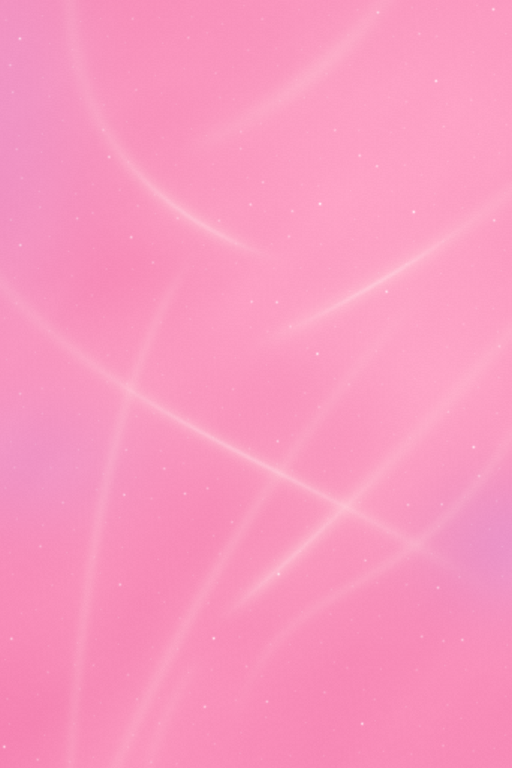
Write a Shadertoy shader that draws this background.

```glsl
// Soft pink satin backdrop crossed by curved streaks of light and fine sparkles.

const vec3 BASE_PINK  = vec3(0.977, 0.568, 0.733);
const vec3 DEEP_PINK  = vec3(0.965, 0.510, 0.695);
const vec3 PALE_PINK  = vec3(1.000, 0.660, 0.790);
const vec3 LILAC      = vec3(0.915, 0.590, 0.800);
const vec3 WARM_LIGHT = vec3(1.000, 0.830, 0.850);
const vec3 CORE_LIGHT = vec3(1.000, 0.900, 0.920);

const int   CURVE_STEPS   = 24;
const float HALO_WIDTH    = 0.055;
const float CORE_WIDTH    = 0.0045;
const float SPARKLE_CELLS = 18.0;
const float CLOUD_AMOUNT  = 0.045;
const float GRAIN_AMOUNT  = 0.012;

float hash(vec2 p) {
    return fract(sin(dot(p, vec2(127.1, 311.7))) * 43758.5453);
}

float noise(vec2 p) {
    vec2 cell = floor(p), f = fract(p);
    f = f * f * (3.0 - 2.0 * f);
    return mix(mix(hash(cell), hash(cell + vec2(1, 0)), f.x),
               mix(hash(cell + vec2(0, 1)), hash(cell + vec2(1, 1)), f.x), f.y);
}

float fbm(vec2 p) {
    float sum = 0.0, amp = 0.5;
    for (int i = 0; i < 4; i++) {
        sum += amp * noise(p);
        p = mat2(1.6, 1.2, -1.2, 1.6) * p + 7.3;
        amp *= 0.5;
    }
    return sum;
}

float bell(float x) { return exp(-x * x); }

vec2 bezier(vec2 a, vec2 b, vec2 c, vec2 d, float t) {
    float s = 1.0 - t;
    return s * s * s * a + 3.0 * s * s * t * b + 3.0 * s * t * t * c + t * t * t * d;
}

// Soft elliptical patch of colour
vec3 wash(vec3 col, vec2 p, vec2 center, vec2 radius, vec3 tint, float amount) {
    return mix(col, tint, amount * bell(length((p - center) / radius)));
}

// Light along a cubic curve: x = soft band and halo, y = bright core.
// shape = width, peak position, peak spread, strength
vec2 streak(vec2 p, vec2 a, vec2 b, vec2 c, vec2 d, vec4 shape, float core) {
    float best = 1e3, along = 0.0;
    vec2 from = a;
    for (int i = 1; i <= CURVE_STEPS; i++) {
        vec2 to = bezier(a, b, c, d, float(i) / float(CURVE_STEPS));
        vec2 edge = to - from;
        float h = clamp(dot(p - from, edge) / dot(edge, edge), 0.0, 1.0);
        float dist = length(p - from - h * edge);
        if (dist < best) {
            best = dist;
            along = (float(i) - 1.0 + h) / float(CURVE_STEPS);
        }
        from = to;
    }
    float peak = bell((along - shape.y) / shape.z);
    float fade = 1.0 - smoothstep(0.78, 1.0, along);
    float band = bell(best / shape.x) + 0.45 * exp(-best / HALO_WIDTH);
    return fade * vec2(shape.w * (0.4 + 0.6 * peak) * band,
                       core * peak * peak * bell(best / CORE_WIDTH));
}

// One randomly placed dot per grid cell, mostly faint
float sparkles(vec2 p) {
    vec2 cell = floor(p * SPARKLE_CELLS);
    vec2 spot = 0.15 + 0.7 * vec2(hash(cell), hash(cell + 31.7));
    float size = hash(cell + 73.1);
    float dist = length(fract(p * SPARKLE_CELLS) - spot) / SPARKLE_CELLS;
    return (0.12 + 0.7 * pow(size, 14.0)) * bell(dist / mix(0.0016, 0.0028, size));
}

void mainImage(out vec4 fragColor, in vec2 fragCoord) {
    // Canvas units: x spans 0 to 1, y spans 0 to 1.5
    vec2 p = fragCoord / iResolution.xy * vec2(1.0, 1.5);

    // Broad colour patches
    vec3 col = BASE_PINK;
    col = wash(col, p, vec2(0.85, 1.25), vec2(0.48, 0.42), PALE_PINK, 0.65);
    col = wash(col, p, vec2(0.84, 0.79), vec2(0.22, 0.20), PALE_PINK, 0.70);
    col = wash(col, p, vec2(0.50, 0.92), vec2(0.25, 0.16), PALE_PINK, 0.40);
    col = wash(col, p, vec2(0.20, 0.96), vec2(0.18, 0.10), DEEP_PINK, 0.55);
    col = wash(col, p, vec2(0.35, 0.45), vec2(0.30, 0.16), DEEP_PINK, 0.40);
    col = wash(col, p, vec2(0.70, 0.12), vec2(0.60, 0.26), DEEP_PINK, 0.50);
    col = wash(col, p, vec2(0.00, 0.06), vec2(0.22, 0.25), DEEP_PINK, 0.60);
    col = wash(col, p, vec2(0.00, 1.28), vec2(0.16, 0.40), LILAC, 0.50);
    col = wash(col, p, vec2(0.05, 0.60), vec2(0.20, 0.13), LILAC, 0.50);
    col = wash(col, p, vec2(1.00, 0.44), vec2(0.16, 0.13), LILAC, 0.75);

    // Faint diagonal clouding
    vec2 drift = vec2(p.x + p.y, 2.0 * (p.y - p.x)) * 2.2;
    col += CLOUD_AMOUNT * (fbm(drift) - 0.47) * vec3(0.5, 1.3, 0.8);

    // Curved streaks, each starting at a canvas edge
    vec2 glow = streak(p, vec2(0.137, 1.5), vec2(0.143, 1.245), vec2(0.293, 1.07), vec2(0.586, 0.977), vec4(0.016, 0.73, 0.28, 0.36), 0.24);
    glow += streak(p, vec2(0.752, 1.5), vec2(0.648, 1.365), vec2(0.505, 1.261), vec2(0.322, 1.188), vec4(0.020, 0.38, 0.30, 0.27), 0.0);
    glow += streak(p, vec2(1.0, 1.129), vec2(0.85, 1.006), vec2(0.67, 0.899), vec2(0.459, 0.807), vec4(0.018, 0.52, 0.28, 0.36), 0.38);
    glow += streak(p, vec2(-0.02, 0.97), vec2(0.25, 0.66), vec2(0.62, 0.58), vec2(1.0, 0.318), vec4(0.015, 0.52, 0.28, 0.34), 0.32);
    glow += streak(p, vec2(1.0, 0.855), vec2(0.784, 0.609), vec2(0.584, 0.413), vec2(0.40, 0.266), vec4(0.017, 0.68, 0.26, 0.42), 0.18);
    glow += streak(p, vec2(1.0, 0.65), vec2(0.76, 0.27), vec2(0.53, 0.41), vec2(0.445, 0.045), vec4(0.013, 0.30, 0.40, 0.20), 0.0);
    glow += streak(p, vec2(0.137, 0.0), vec2(0.17, 0.511), vec2(0.257, 0.854), vec2(0.40, 1.031), vec4(0.012, 0.45, 0.45, 0.22), 0.0);
    glow += streak(p, vec2(0.225, 0.0), vec2(0.392, 0.376), vec2(0.603, 0.697), vec2(0.859, 0.963), vec4(0.014, 0.30, 0.40, 0.22), 0.0);
    glow += streak(p, vec2(0.29, 0.0), vec2(0.31, 0.08), vec2(0.347, 0.157), vec2(0.40, 0.23), vec4(0.014, 0.40, 0.40, 0.12), 0.0);
    col = mix(col, WARM_LIGHT, 1.0 - exp(-glow.x));
    col = mix(col, CORE_LIGHT, 1.0 - exp(-glow.y));

    // Sparkles and fine grain
    col = mix(col, vec3(1.0), sparkles(p));
    col += GRAIN_AMOUNT * (hash(floor(p * 342.0)) - 0.5);
    fragColor = vec4(clamp(col, 0.0, 1.0), 1.0);
}
```
